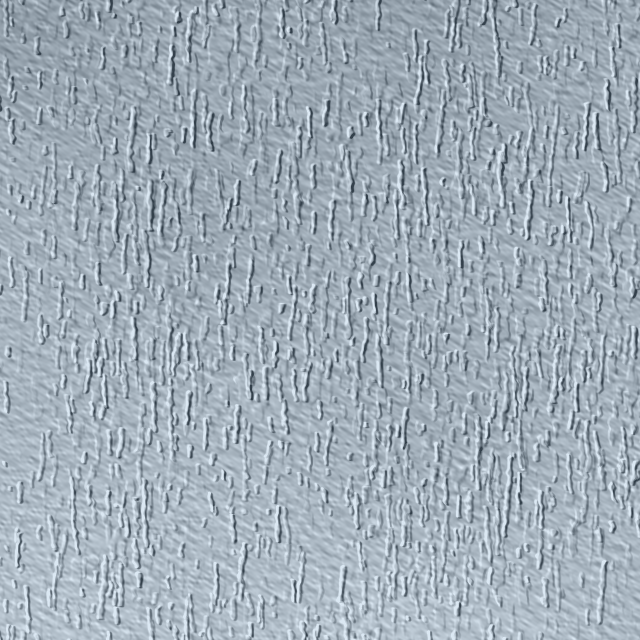
This texture is drawn by a WebGL 1 fragment shader. Its source:

```glsl
precision highp float;
// Blue-grey scratched plaster wall with short vertical ridges under raking light.
uniform vec2 u_resolution;

float hash(vec2 p) {
  return fract(sin(dot(p, vec2(127.1, 311.7))) * 43758.5453);
}

float noise(vec2 p) {
  vec2 i = floor(p), f = fract(p);
  f = f * f * (3.0 - 2.0 * f);
  return mix(mix(hash(i), hash(i + vec2(1.0, 0.0)), f.x),
             mix(hash(i + vec2(0.0, 1.0)), hash(i + 1.0), f.x), f.y);
}

// Patches of wall that were scratched more heavily.
float crowding(vec2 p) {
  return smoothstep(0.25, 0.7, noise(p * vec2(6.0, 4.0) + 4.0));
}

// One layer of scattered, slightly slanted strokes, one per jittered cell.
float strokes(vec2 p, vec2 cell, float halfWidth, float share, float seed) {
  vec2 home = floor(p / cell);
  float height = 0.0;
  for (int y = -1; y <= 1; y++) {
    for (int x = -1; x <= 1; x++) {
      vec2 id = home + vec2(float(x), float(y));
      vec2 key = id + seed;
      vec2 jitter = vec2(hash(key + 3.1), hash(key + 7.7)) - 0.5;
      vec2 centre = (id + 0.5 + 0.8 * jitter) * cell;
      float present = step(hash(key + 13.3), share * (0.2 + crowding(centre)));
      float size = hash(key + 19.9);
      vec2 q = p - centre;
      q.x -= q.y * 0.22 * (hash(key + 23.7) - 0.5);
      q.y = max(abs(q.y) - cell.y * mix(0.06, 0.48, size * size), 0.0);
      float ridge = smoothstep(halfWidth, halfWidth * 0.2, length(q));
      height = max(height, present * ridge * mix(0.45, 1.0, hash(key + 31.3)));
    }
  }
  return height;
}

// Scratched relief: long strokes, short chips and broken streaks.
float scratches(vec2 p) {
  vec2 bent = p;
  bent.x += 0.006 * (noise(p * vec2(40.0, 25.0)) - 0.5)
          + 0.004 * (noise(p * 130.0 + 9.0) - 0.5);
  bent.y += 0.010 * (noise(p * 70.0 + 31.0) - 0.5);
  float height = strokes(bent, vec2(0.025, 0.125), 0.0048, 0.75, 0.0);
  height = max(height, strokes(bent + 0.37, vec2(0.022, 0.080), 0.0045, 0.50, 51.0));
  height = max(height, 0.8 * strokes(bent + 0.71, vec2(0.023, 0.028), 0.0045, 0.40, 97.0));

  float streak = noise(bent * vec2(130.0, 42.0) + 17.0);
  return height + 0.5 * smoothstep(0.5, 0.85, streak) * (0.35 + 0.65 * crowding(p));
}

// Fine grain in short ripples running down to the right.
float grain(vec2 p) {
  vec2 slanted = vec2(p.x * 0.85 - p.y * 0.53, p.x * 0.53 + p.y * 0.85);
  return 0.6 * noise(slanted * vec2(60.0, 125.0))
       + 0.4 * noise(slanted * vec2(130.0, 240.0) + 40.0);
}

void main() {
  vec2 p = gl_FragCoord.xy / u_resolution.y;

  // Shaded flanks go much darker than the lit ones go bright.
  vec2 toShade = vec2(0.0017, -0.0009);
  float slope = scratches(p + toShade) - scratches(p - toShade);
  float light = slope * (slope < 0.0 ? 0.42 : 0.26);

  // The grain is lit across its ripples.
  vec2 acrossRipple = vec2(-0.0004, -0.0018);
  light += 0.30 * (grain(p + acrossRipple) - grain(p - acrossRipple));

  // Broad tone: paler toward the bottom, with soft patches.
  float tone = 0.636 + 0.10 * (0.5 - p.y);
  tone += 0.06 * (noise(p * 3.0 + 60.0) - 0.5);
  tone = clamp(tone + light, 0.20, 0.86);

  vec3 colour = tone + vec3(0.0, 0.05, 0.093);
  gl_FragColor = vec4(colour, 1.0);
}
```
